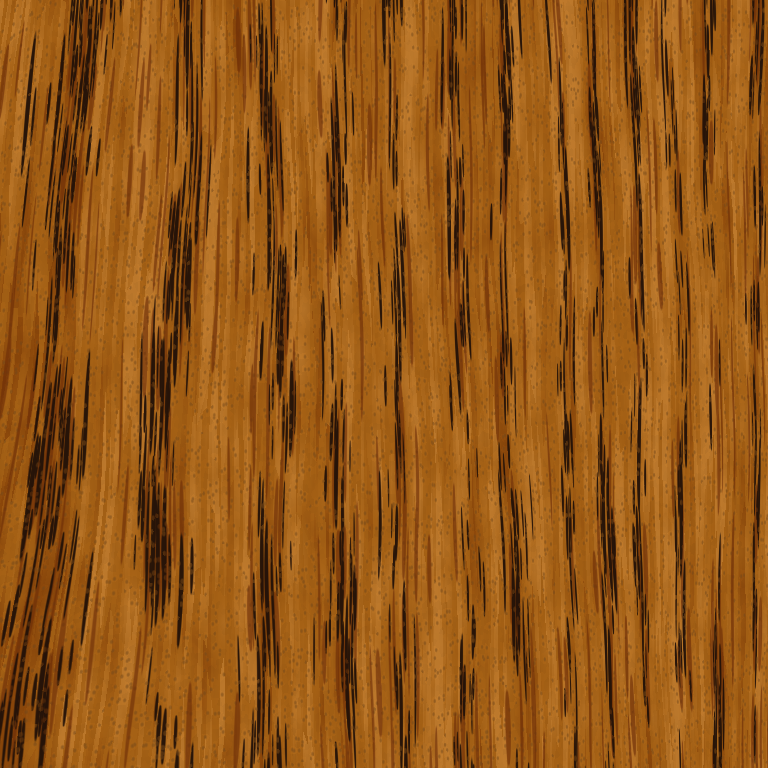
A Shadertoy shader for this texture:

```glsl
// Stained oak board: upright fibres, drifting growth rings and dark broken pores.
#define AMBER  vec3(0.64, 0.375, 0.08)
#define HONEY  vec3(0.735, 0.47, 0.17)
#define DEEP   vec3(0.54, 0.275, 0.04)
#define RUST   vec3(0.42, 0.17, 0.025)
#define OLIVE  vec3(0.43, 0.27, 0.10)
#define PORE   vec3(0.13, 0.065, 0.03)
#define RING_WIDTH 0.15
#define PORE_DENSITY 0.85
#define STREAK_DENSITY 0.10
#define FIBRE_CONTRAST 0.42

float hash(vec2 p) {
    vec3 q = fract(p.xyx * vec3(0.1031, 0.1030, 0.0973));
    q += dot(q, q.yzx + 33.33);
    return fract((q.x + q.y) * q.z);
}

// Cellular noise: x is the distance to the nearest point, y its random value.
vec2 cellular(vec2 p) {
    vec2 base = floor(p), nearest = vec2(9.0, 0.0);
    for (int j = -1; j <= 1; j++)
    for (int i = -1; i <= 1; i++) {
        vec2 cell = base + vec2(i, j);
        vec2 point = cell + vec2(hash(cell), hash(cell + 57.3));
        float d = length(point - p);
        if (d < nearest.x) nearest = vec2(d, hash(cell + 113.7));
    }
    return nearest;
}

// Straightens the grain, which leans left on one side and right on the other.
float grainX(vec2 uv) {
    float lean = 0.11 * (1.0 - 2.6 * uv.x) * (1.0 - uv.x);
    float wave = 0.0025 * sin(uv.y * 9.0 + uv.x * 14.0) + 0.001 * sin(uv.y * 23.0 - uv.x * 31.0);
    return uv.x + (1.0 - uv.y) * lean + wave;
}

// Strength of the porous ring at a place; rings crowd together to the right.
float ring(vec2 g) {
    float r = g.x * (4.0 + 9.0 * g.x);
    float id = floor(r);
    float centre = 0.5 + 0.3 * (hash(vec2(id, 4.0)) - 0.5) + 0.08 * sin(g.y * 7.0 + id * 2.3);
    float d = (r - id - centre) / RING_WIDTH;
    float presence = 0.68 + 0.3 * sin(g.y * 8.0 + id * 4.1) + 0.2 * sin(g.y * 19.0 + id * 1.7);
    return exp(-d * d) * clamp(presence, 0.12, 1.0);
}

// Tapered upright dashes, one per cell, kept by chance and by ring strength.
float dashes(vec2 g, vec2 count, float seed, float everywhere, float inRing) {
    float column = floor(g.x * count.x);
    float shift = hash(vec2(column, seed));
    float y = g.y * count.y + shift;
    vec2 cell = vec2(column, floor(y) + seed * 17.0);
    vec2 middle = vec2(column + 0.5, floor(y) + 0.5 - shift) / count;
    float keep = step(hash(cell), everywhere + inRing * ring(middle));
    float x = fract(g.x * count.x) - 0.5 - 0.25 * (hash(cell + 3.1) - 0.5);
    float along = abs(fract(y) - 0.5) / mix(0.3, 0.5, hash(cell + 7.7));
    float taper = sqrt(max(1.0 - along * along, 0.0));
    float halfWidth = mix(0.18, 0.42, hash(cell + 11.9)) * taper;
    float soft = 0.7 * count.x / iResolution.y;
    return keep * smoothstep(-soft, soft, halfWidth - abs(x)) * smoothstep(0.0, 0.12, 1.0 - along);
}

void mainImage(out vec4 fragColor, in vec2 fragCoord) {
    vec2 uv = fragCoord / iResolution.y;
    vec2 g = vec2(grainX(uv), uv.y);
    float rings = ring(g);

    // Ground tone from fibres, soft mottling and broad bands
    vec2 fibre = cellular(g * vec2(190.0, 5.0));
    vec2 strand = cellular(g * vec2(75.0, 2.5) + 31.0);
    float mottle = cellular(g * vec2(32.0, 13.0) + 9.0).x;
    float bands = sin(g.x * 37.0 + 1.5 * sin(g.y * 3.0)) + sin(g.x * 83.0 + g.y * 4.0);
    float tone = 0.55 + FIBRE_CONTRAST * (fibre.y - 0.5) + 0.28 * (strand.y - 0.5);
    tone += 0.3 * (0.45 - mottle) + 0.05 * bands - 0.16 * rings;
    tone -= 0.35 * exp(-18.0 * uv.x) * (1.2 - uv.y);
    vec3 color = mix(DEEP, AMBER, smoothstep(0.05, 0.45, tone));
    color = mix(color, HONEY, smoothstep(0.45, 0.88, tone));

    // Tiny dull specks
    vec2 speck = cellular(g * vec2(210.0, 120.0));
    float dust = smoothstep(0.5, 0.1, speck.x) * step(0.72, speck.y);
    color = mix(color, OLIVE, 0.5 * dust);
    color *= 0.97 + 0.06 * speck.y;

    // Rusty streaks
    float streak = dashes(g, vec2(130.0, 7.0), 1.0, STREAK_DENSITY, 0.3);
    streak = max(streak, dashes(g, vec2(185.0, 4.0), 2.0, STREAK_DENSITY, 0.3));
    color = mix(color, RUST, 0.62 * streak);

    // Dark pores along the rings, flecked inside
    float pores = 0.0;
    for (int i = 0; i < 3; i++) {
        float k = float(i);
        vec2 count = vec2(165.0 + 45.0 * k, 5.0 + 5.0 * k);
        pores = max(pores, dashes(g, count, 5.0 + k, 0.0, PORE_DENSITY - 0.2 * k));
    }
    pores *= 0.95 - 0.4 * step(0.7, speck.y) * smoothstep(0.6, 0.2, speck.x);
    color = mix(color, PORE, pores);

    fragColor = vec4(color, 1.0);
}
```
